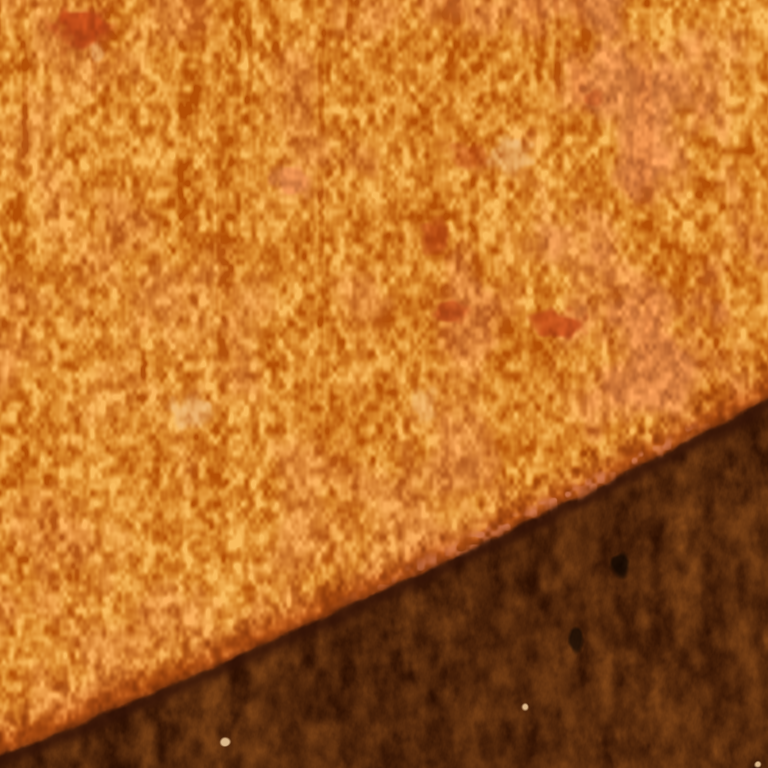
Give the GLSL for this texture, as a Shadertoy shader.

```glsl
// Weathered amber surface with a grainy, vertically streaked finish, cut by a
// rising curved rim above a dark brown side. Layers of stretched value noise
// give the grain; soft ellipses add rusty blemishes and pale scuffs.

#define GRAIN_SCALE vec2(105.0, 72.0)
#define STREAK_SCALE vec2(58.0, 5.0)
#define GRAIN_CONTRAST 1.9
#define STREAK_DEPTH 0.38
#define RIM_WIDTH 0.058
#define AMBER_LOW vec3(0.76, 0.39, 0.07)
#define AMBER_MID vec3(0.86, 0.54, 0.17)
#define AMBER_HIGH vec3(0.95, 0.69, 0.32)
#define RUST vec3(0.66, 0.27, 0.05)
#define BARK_LOW vec3(0.24, 0.10, 0.02)
#define BARK_HIGH vec3(0.47, 0.25, 0.08)
#define PINK vec3(0.86, 0.50, 0.30)

float hash(vec2 p) {
    return fract(sin(dot(p, vec2(127.1, 311.7))) * 43758.5453);
}

float noise(vec2 p) {
    vec2 i = floor(p), f = fract(p);
    f = f * f * (3.0 - 2.0 * f);
    return mix(mix(hash(i), hash(i + vec2(1, 0)), f.x),
               mix(hash(i + vec2(0, 1)), hash(i + vec2(1, 1)), f.x), f.y);
}

float fbm(vec2 p) {
    float sum = 0.0, weight = 0.53;
    for (int i = 0; i < 4; i++) {
        sum += weight * noise(p);
        p = mat2(0.8, 0.6, -0.6, 0.8) * p * 2.03 + 17.3;
        weight *= 0.5;
    }
    return sum;
}

// Height of the rim across the canvas
float rimHeight(float x) {
    return 0.015 + x * (0.40 + 0.064 * x);
}

// Soft ellipse, its outline roughened by noise
float blot(vec2 p, vec2 center, vec2 radius) {
    vec2 q = (p - center) / radius;
    float rough = 0.7 * (noise(p * 85.0) - 0.5);
    return 1.0 - smoothstep(0.55, 1.25, length(q) + rough);
}

// Thin vertical scratches, broken along their length
float scratch(vec2 p, float x, float bottom) {
    float wobble = 0.006 * (noise(vec2(x * 90.0, p.y * 22.0)) - 0.5);
    float line = 1.0 - smoothstep(0.001, 0.006, abs(p.x - x + wobble));
    float breaks = smoothstep(0.25, 0.6, noise(vec2(x * 50.0, p.y * 28.0)));
    return line * breaks * smoothstep(bottom - 0.1, bottom + 0.1, p.y);
}

vec3 amberSurface(vec2 p, float d) {
    // Crisp grain over broad mottling
    vec2 warp = 0.007 * vec2(noise(p * 45.0), noise(p * 45.0 + 31.0));
    float grain = 0.65 * noise((p + warp) * GRAIN_SCALE)
                + 0.35 * noise(p * GRAIN_SCALE * 1.9 + 8.0);
    float mottle = fbm(p * 7.0);
    float tone = 0.53 + (grain - 0.5) * GRAIN_CONTRAST + (mottle - 0.5) * 0.45;

    // Vertical streaks fade towards the rim
    float streak = smoothstep(0.58, 0.9, noise(p * STREAK_SCALE + warp * 60.0));
    float fade = mix(0.35, 1.0, smoothstep(0.05, 0.5, d));
    tone -= STREAK_DEPTH * streak * fade;
    float scratches = scratch(p, 0.418, 0.50) + scratch(p, 0.457, 0.86)
                    + scratch(p, 0.031, 0.72) + scratch(p, 0.725, 0.82)
                    + scratch(p, 0.325, 0.85) + scratch(p, 0.120, 0.60);
    tone -= 0.5 * scratches;
    tone = clamp(tone, -0.25, 1.15);
    vec3 col = tone < 0.5 ? mix(AMBER_LOW, AMBER_MID, tone * 2.0)
                          : mix(AMBER_MID, AMBER_HIGH, tone * 2.0 - 1.0);

    // Rosy patches
    float rosy = smoothstep(0.45, 0.75, fbm(p * vec2(13.0, 10.0) + 5.0));
    rosy *= 0.3 + 0.35 * smoothstep(0.4, 0.9, p.x);
    rosy += 0.55 * blot(p, vec2(0.38, 0.765), vec2(0.03, 0.02));
    col = mix(col, PINK * (0.75 + 0.5 * grain), clamp(rosy, 0.0, 0.7));

    // Rust blemishes
    float rust = blot(p, vec2(0.107, 0.963), vec2(0.036, 0.027));
    rust = max(rust, 0.9 * blot(p, vec2(0.725, 0.579), vec2(0.034, 0.018)));
    rust = max(rust, 0.75 * blot(p, vec2(0.588, 0.594), vec2(0.025, 0.014)));
    rust = max(rust, 0.70 * blot(p, vec2(0.566, 0.691), vec2(0.018, 0.022)));
    rust = max(rust, 0.50 * blot(p, vec2(0.610, 0.798), vec2(0.027, 0.018)));
    rust = max(rust, 0.50 * blot(p, vec2(0.775, 0.870), vec2(0.014, 0.012)));
    col = mix(col, vec3(0.73, 0.27, 0.08) * (0.85 + 0.3 * grain), rust * 0.9);

    // Pale scuffs
    float pale = blot(p, vec2(0.664, 0.798), vec2(0.026, 0.026));
    pale = max(pale, blot(p, vec2(0.249, 0.466), vec2(0.027, 0.022)));
    pale = max(pale, 0.8 * blot(p, vec2(0.125, 0.930), vec2(0.010, 0.016)));
    pale = max(pale, 0.6 * blot(p, vec2(0.553, 0.473), vec2(0.017, 0.024)));
    col = mix(col, vec3(0.93, 0.73, 0.49), pale * (0.25 + 0.6 * grain));

    // Burnt band hugging the rim
    float band = 1.0 - smoothstep(0.1, 1.0, d / RIM_WIDTH + 0.6 * (grain - 0.5));
    return mix(col, RUST * (0.75 + 0.5 * grain), 0.85 * band);
}

vec3 barkSide(vec2 p) {
    float grain = fbm(p * vec2(62.0, 42.0));
    float streak = noise(p * vec2(42.0, 7.0) + 3.0);
    float tone = 0.42 + 1.5 * (grain - 0.5) + 0.55 * (streak - 0.5);
    vec3 col = mix(BARK_LOW, BARK_HIGH, clamp(tone, -0.25, 1.2));
    float pits = max(blot(p, vec2(0.807, 0.264), vec2(0.012, 0.014)),
                     blot(p, vec2(0.749, 0.167), vec2(0.009, 0.018)));
    col *= 1.0 - 0.55 * pits;
    float flecks = max(blot(p, vec2(0.293, 0.033), vec2(0.006)),
                       blot(p, vec2(0.684, 0.080), vec2(0.005)));
    flecks = max(flecks, blot(p, vec2(0.987, 0.005), vec2(0.005)));
    return mix(col, vec3(0.87, 0.73, 0.55), flecks);
}

void mainImage(out vec4 fragColor, in vec2 fragCoord) {
    vec2 p = fragCoord / iResolution.xy;
    float d = (p.y - rimHeight(p.x)) * 0.91 + 0.009 * (fbm(p * 38.0) - 0.5);
    float soft = max(0.003, 1.0 / iResolution.y);
    vec3 col = mix(barkSide(p), amberSurface(p, d), smoothstep(-soft, soft, d));

    // Shadow line under the rim and rosy glints just above it
    float shadow = exp(-pow((d + 0.006) / 0.010, 2.0));
    col = mix(col, vec3(0.20, 0.07, 0.025), 0.72 * shadow);
    float glint = exp(-pow((d - 0.010) / 0.008, 2.0)) * smoothstep(0.4, 0.62, p.x);
    glint *= (1.0 - smoothstep(0.84, 0.96, p.x)) * smoothstep(0.4, 0.8, noise(p * 115.0));
    col = mix(col, vec3(0.83, 0.49, 0.34), 0.8 * glint);
    fragColor = vec4(clamp(col, 0.0, 1.0), 1.0);
}
```
